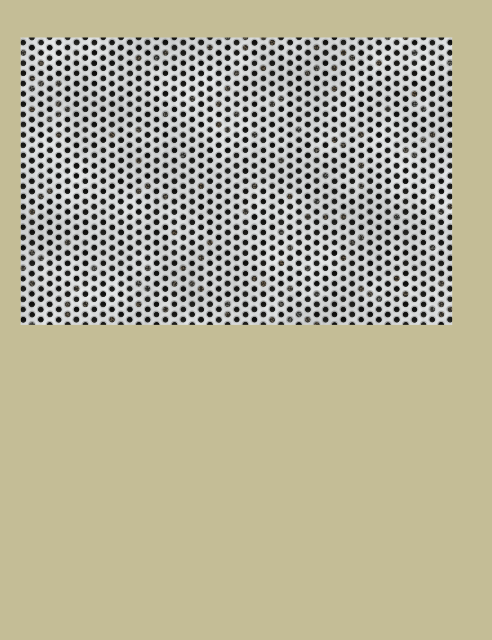
Write a WebGL 1 fragment shader that draws this texture.

```glsl
precision highp float;
// Perforated pale steel sheet with staggered round holes, set on a plain khaki field.
uniform vec2 u_resolution;

float hash(vec2 p) {
  vec3 q = fract(vec3(p.xyx) * 0.1031);
  q += dot(q, q.yzx + 33.33);
  return fract((q.x + q.y) * q.z);
}

// Distance to the nearest scattered point, for grime and scuffs
float cellular(vec2 p) {
  vec2 base = floor(p);
  float nearest = 1.5;
  for (int j = -1; j <= 1; j++) {
    for (int i = -1; i <= 1; i++) {
      vec2 cell = base + vec2(float(i), float(j));
      vec2 point = cell + vec2(hash(cell + 7.0), hash(cell + 51.0));
      nearest = min(nearest, length(p - point));
    }
  }
  return nearest;
}

// Steel tone: bevelled rims plus broad cloudy wear
vec3 steel(vec2 grid, vec2 offset, float dist) {
  float tone = mix(0.69, 0.835, smoothstep(0.33, 0.53, dist));
  float rim = smoothstep(0.27, 0.37, dist) * (1.0 - smoothstep(0.38, 0.52, dist));
  tone += 0.10 * rim * dot(offset / max(dist, 0.01), vec2(0.5, -0.85));
  tone += 0.018 * sin(grid.x * 0.31 + 1.7 * sin(grid.y * 0.23));
  tone += 0.014 * sin(grid.y * 0.53 - grid.x * 0.17 + 2.0);
  tone += 0.05 * (0.5 - cellular(grid * 1.7));
  float scuff = 1.0 - smoothstep(0.05, 0.5, cellular(grid * 0.21 + 4.0));
  tone += 0.035 * scuff;
  return tone * vec3(0.99, 1.0, 1.003);
}

// Hole interior: near black, a few clogged with grey or rusty dirt
vec3 holeColor(vec2 id, vec2 offset) {
  float depth = 0.05 + 0.07 * hash(id + 13.0);
  depth += 0.10 * smoothstep(0.0, 0.35, -offset.y);
  float clogged = step(0.91, hash(id + 29.0));
  vec3 dirt = mix(vec3(0.42, 0.43, 0.42), vec3(0.40, 0.34, 0.26), hash(id + 83.0));
  float patchMask = smoothstep(0.55, 0.15, cellular(offset * 4.0 + id * 3.0));
  return mix(vec3(depth, depth, depth * 0.92), dirt, clogged * (0.3 + 0.6 * patchMask));
}

void main() {
  vec2 uv = gl_FragCoord.xy / u_resolution;

  // Sheet rectangle, measured from its upper left corner
  vec2 sheetSize = vec2(0.877, 0.449);
  vec2 local = vec2(uv.x - 0.042, 0.9414 - uv.y) / sheetSize;

  // 48.5 columns by 28 rows, every second column dropped half a row
  vec2 grid = local * vec2(48.5, 28.0);
  float column = floor(grid.x + 0.22);
  float y = grid.y + 0.5 * mod(column, 2.0);
  vec2 id = vec2(column, floor(y)) + 100.0;
  vec2 offset = vec2(fract(grid.x + 0.22) - 0.5, (0.5 - fract(y)) * 1.155);
  offset += 0.035 * (vec2(hash(id), hash(id + 41.0)) - 0.5);
  float dist = length(offset);

  // Soft hole edge, never sharper than a pixel
  float pixel = 48.5 / (sheetSize.x * u_resolution.x);
  float radius = 0.31 + 0.025 * (hash(id + 5.0) - 0.5);
  float soft = max(0.055, 0.5 * pixel);
  float hole = 1.0 - smoothstep(radius - soft, radius + soft, dist);
  vec3 sheet = mix(steel(grid, offset, dist), holeColor(id, offset), hole);

  // Smooth sheet border over the plain field
  vec2 edge = (0.5 - abs(local - 0.5)) * sheetSize * u_resolution;
  float inside = clamp(min(edge.x, edge.y) + 0.5, 0.0, 1.0);
  vec3 khaki = vec3(0.77, 0.74, 0.59);
  gl_FragColor = vec4(mix(khaki, sheet, inside), 1.0);
}
```
